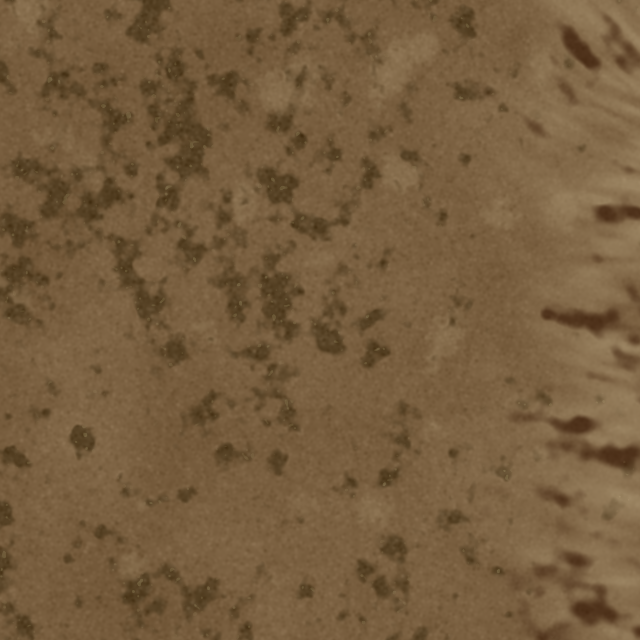
This texture is drawn by a WebGL 2 fragment shader. Its source:

```glsl
#version 300 es
precision highp float;

#define BLOTCH_SCALE 23.0
#define BLOTCH_DEPTH 0.88
#define GRAIN_SCALE 180.0
#define GRAIN_AMOUNT 0.026
#define FIBER_START 0.70
#define BROWN vec3(0.445, 0.340, 0.218)
#define TAN vec3(0.505, 0.402, 0.277)
#define OLIVE vec3(0.315, 0.237, 0.125)
#define PALE vec3(0.610, 0.520, 0.385)
#define RUST vec3(0.270, 0.155, 0.070)

uniform vec2 u_resolution;
out vec4 fragColor;

// Three random values in 0..1 for a grid cell
vec3 hash3(ivec2 cell) {
    uvec3 v = uvec3(uint(cell.x + 4096), uint(cell.y + 4096), 77u);
    v = v * 1664525u + 1013904223u;
    v.x += v.y * v.z; v.y += v.z * v.x; v.z += v.x * v.y;
    v ^= v >> 16u;
    v.x += v.y * v.z; v.y += v.z * v.x; v.z += v.x * v.y;
    return vec3(v >> 8u) / 16777216.0;
}

// Cellular noise: one soft signed dot per cell, roughly -1..1
float cellNoise(vec2 p) {
    ivec2 home = ivec2(floor(p));
    float sum = 0.0;
    for (int j = -1; j <= 1; j++) {
        for (int i = -1; i <= 1; i++) {
            ivec2 cell = home + ivec2(i, j);
            vec3 h = hash3(cell);
            vec2 d = vec2(cell) + h.xy - p;
            float k = max(1.0 - dot(d, d), 0.0);
            sum += (2.0 * h.z - 1.0) * k * k * k;
        }
    }
    return sum;
}

// Slow undulation from layered sines, about -1..1
float swell(vec2 p) {
    return 0.5 * sin(p.x * 7.0 + 2.0 * sin(p.y * 5.0 + 1.0))
         + 0.3 * sin(p.y * 13.0 - p.x * 6.0 + 2.0)
         + 0.2 * sin(p.x * 19.0 + p.y * 17.0);
}

// Soft upright oval, 1 at its centre
float oval(vec2 p, vec2 center, vec2 radius) {
    return 1.0 - smoothstep(0.55, 1.15, length((p - center) / radius));
}

void main() {
    vec2 uv = gl_FragCoord.xy / u_resolution;
    float broad = cellNoise(uv * 6.0 + 31.0);
    float medium = cellNoise(uv * 15.0 + 57.0);
    float fine = cellNoise(uv * 85.0 + 11.0);
    float grain = cellNoise(uv * GRAIN_SCALE)
                + 0.6 * cellNoise(uv * GRAIN_SCALE * 0.6 + 400.0);

    // Worn ground with smoother, paler areas
    float worn = max(oval(uv + 0.02 * medium, vec2(0.14, 0.34), vec2(0.085, 0.21)),
                     0.8 * oval(uv + 0.04 * medium, vec2(0.40, 0.15), vec2(0.19, 0.17)));
    float fiberArea = smoothstep(FIBER_START, 1.0, uv.x + 0.05 * broad + 0.04 * medium);
    float tone = 0.42 + 0.20 * broad + 0.22 * medium + 0.10 * swell(uv)
               + 0.28 * worn + 0.25 * smoothstep(0.4, 0.9, uv.x);
    vec3 color = mix(BROWN, TAN, tone);

    // Ragged olive blotches, thinning to the right
    float blotch = 0.62 * cellNoise(uv * BLOTCH_SCALE + 93.0)
                 + 0.50 * cellNoise(uv * BLOTCH_SCALE * 2.0 + 19.0)
                 + 0.30 * fine;
    float density = 0.14 + 0.20 * broad + 0.06 * swell(uv.yx + 0.4)
                  - 0.30 * smoothstep(0.35, 0.85, uv.x) - 0.50 * worn - 0.35 * fiberArea;
    float stain = smoothstep(0.08, 0.72, blotch + density);
    color = mix(color, OLIVE, BLOTCH_DEPTH * stain);

    // Scattered faint pale flecks
    float fleck = smoothstep(0.50, 1.0, cellNoise(uv * 13.0 + 211.0) + 0.25 * fine);
    color = mix(color, PALE, 0.40 * fleck * (1.0 - stain));

    // Fibres at the right: steep above, nearly level below
    float slope = mix(0.15, 0.85, smoothstep(0.60, 0.95, uv.y));
    float across = uv.y + slope * (uv.x - 0.85) + 0.010 * swell(uv * 2.0);
    float strand = 0.65 * cellNoise(vec2(uv.x * 10.0, across * 30.0) + 7.0)
                 + 0.45 * cellNoise(vec2(uv.x * 18.0, across * 64.0) + 71.0);
    color = mix(color, PALE, fiberArea * clamp(0.46 + 0.75 * strand, 0.0, 0.95));

    // Rust-dark gaps and knots between the fibres
    float knot = 0.65 * cellNoise(vec2(uv.x * 13.0, across * 26.0) + 131.0)
               + 0.30 * cellNoise(uv * 45.0 + 83.0) - 0.25 * strand;
    float gap = smoothstep(0.20, 0.80, knot + 0.12 * (1.0 - uv.y));
    color = mix(color, RUST, 0.85 * gap * smoothstep(0.05, 0.6, fiberArea));

    // Fine grain, stronger with greyish glints in the stains
    color += GRAIN_AMOUNT * grain * (1.0 + 0.5 * stain) * (1.0 - 0.5 * fiberArea);
    float glint = smoothstep(0.55, 1.0, cellNoise(uv * 150.0 + 307.0));
    color += vec3(0.09, 0.10, 0.08) * glint * stain;

    fragColor = vec4(clamp(color, 0.0, 1.0), 1.0);
}
```
